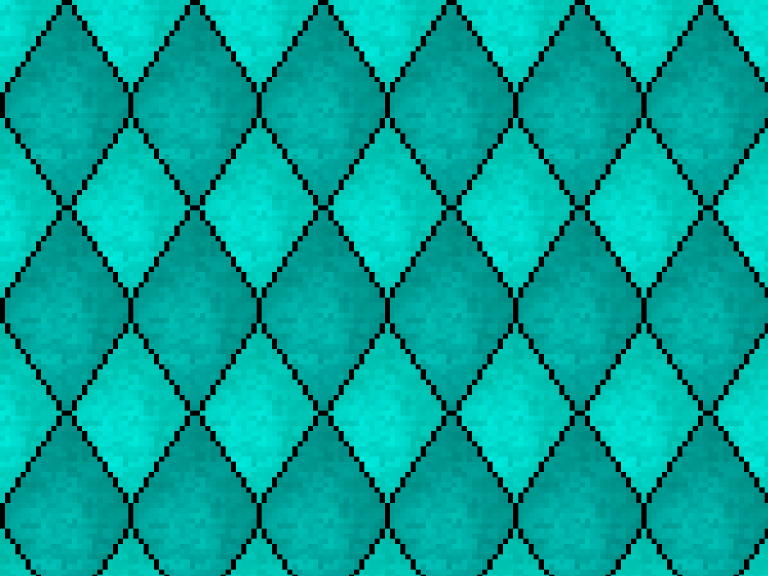
A Shadertoy shader for this pattern:

```glsl
#define CELLS_DOWN 112.25
#define TILE vec2(25.0, 40.0)
#define PATCH_SIZE vec2(1.9, 1.5)
#define PATCH_CONTRAST 0.55
#define GRAIN 0.16
#define INK vec3(0.0, 0.008, 0.005)
#define DARK_LOW vec3(0.0, 0.53, 0.50)
#define DARK_HIGH vec3(0.0, 0.78, 0.74)
#define LIGHT_LOW vec3(0.0, 0.70, 0.63)
#define LIGHT_HIGH vec3(0.0, 0.94, 0.89)
#define SAMPLES 3

float hash(vec2 p) {
    return fract(sin(dot(p, vec2(127.1, 311.7))) * 43758.55);
}

// Cellular noise: the random value of the nearest feature point
float cellular(vec2 p) {
    vec2 base = floor(p);
    float nearest = 9.0;
    float value = 0.0;
    for (int y = -1; y <= 1; y++) {
        for (int x = -1; x <= 1; x++) {
            vec2 id = base + vec2(x, y);
            vec2 offset = id + vec2(hash(id), hash(id + 17.3)) - p;
            float d = dot(offset, offset);
            if (d < nearest) {
                nearest = d;
                value = hash(id + 41.9);
            }
        }
    }
    return value;
}

// Mottled brightness inside a diamond, measured in cells from its centre
float scaleTone(vec2 local) {
    float glow = 1.0 - smoothstep(0.15, 1.0, length((local - vec2(-2.5, 4.0)) / vec2(13.0, 19.0)));
    float waves = sin(local.x * 0.55 + local.y * 0.21) * sin(local.y * 0.37 - local.x * 0.18);
    float roughness = mix(0.45, 1.0, glow);
    float mottling = (cellular(local / PATCH_SIZE) - 0.5) * PATCH_CONTRAST
                   + (hash(local + 5.7) - 0.5) * GRAIN;
    return clamp(0.18 + 0.48 * glow + 0.06 * waves + mottling * roughness, 0.0, 1.0);
}

// Colour of one square cell; rows count downward
vec3 cellColor(vec2 cell) {
    vec2 c = mod(cell, TILE);

    // Stepped outline: column distance from the diamond's axis at this row
    float axisDistance = abs(c.x - 12.5);
    float rowsFromTip = 20.0 - abs(c.y - 20.0);
    float outline = 0.5 + min(floor(rowsFromTip / 1.5 + 0.35), 12.0);
    if (abs(axisDistance - outline) < 0.25) return INK;

    // Dark diamonds sit mid-tile, light ones on the tile corners
    if (axisDistance < outline) {
        return mix(DARK_LOW, DARK_HIGH, scaleTone(c - vec2(13.0, 20.0)));
    }
    vec2 local = c - TILE * step(TILE * 0.5, c);
    return mix(LIGHT_LOW, LIGHT_HIGH, scaleTone(local));
}

void mainImage(out vec4 fragColor, in vec2 fragCoord) {
    float cellsPerPixel = CELLS_DOWN / iResolution.y;
    vec3 color = vec3(0.0);

    // Average a small grid of samples to smooth the cell edges
    for (int y = 0; y < SAMPLES; y++) {
        for (int x = 0; x < SAMPLES; x++) {
            vec2 jitter = (vec2(x, y) + 0.5) / float(SAMPLES) - 0.5;
            vec2 p = fragCoord + jitter;
            p.y = iResolution.y - p.y;
            color += cellColor(floor(p * cellsPerPixel));
        }
    }
    fragColor = vec4(color / float(SAMPLES * SAMPLES), 1.0);
}
```
